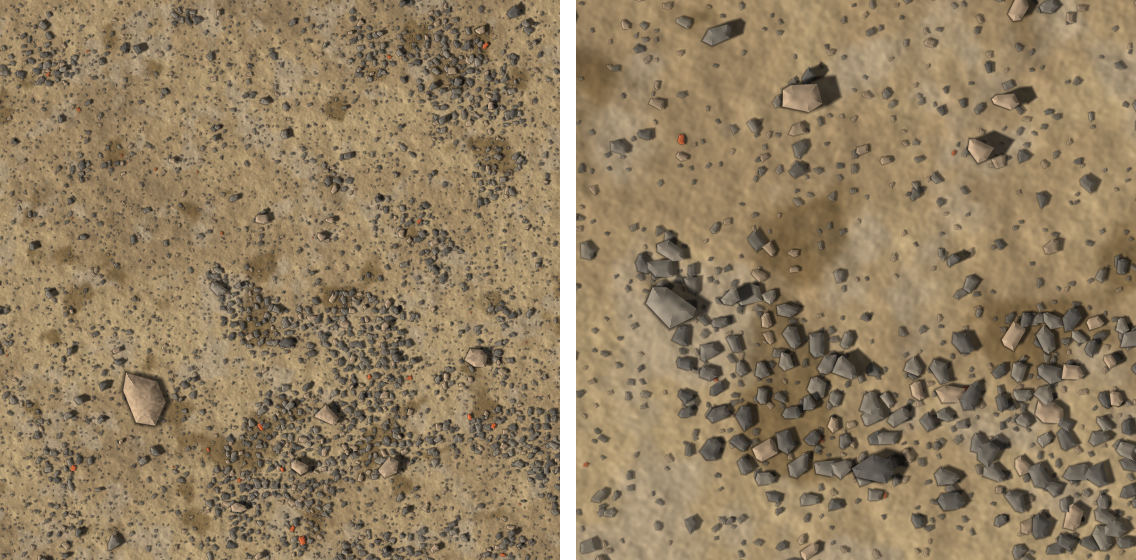
Left, the full canvas; right, a detail of the centre.
Reproduce this texture procedurally as a Shadertoy shader.

```glsl
// Dry sandy ground strewn with grit, gravel patches and a few larger stones.
// Sand is layered value noise lit as relief; stones are random convex polygons
// scattered on jittered grids, with lit facets and shadows swept from the sun.

const vec3 SAND_DARK   = vec3(0.555, 0.470, 0.350);
const vec3 SAND_MID    = vec3(0.620, 0.527, 0.390);
const vec3 SAND_LIGHT  = vec3(0.680, 0.590, 0.440);
const vec3 SAND_DUST   = vec3(0.665, 0.595, 0.490);
const vec3 SOIL_STAIN  = vec3(0.400, 0.315, 0.190);
const vec3 STONE_DARK  = vec3(0.350, 0.335, 0.310);
const vec3 STONE_GREY  = vec3(0.530, 0.490, 0.430);
const vec3 STONE_PALE  = vec3(0.660, 0.560, 0.450);
const vec3 BRICK       = vec3(0.780, 0.380, 0.220);
const vec3 SHADOW_TINT = vec3(0.340, 0.345, 0.360);
const vec2 TO_SUN      = vec2(-0.930, -0.367);
const vec2 GRAVEL_SPOT = vec2(0.720, 0.200);
const vec2 SLAB_SPOT   = vec2(0.255, 0.290);
const float RELIEF     = 1.25;
const float GRAIN      = 0.10;
const float BRICK_SHARE = 0.008;
const int   EDGES      = 6;
const float TAU        = 6.28318;

float hash(vec2 p) {
    vec3 h = fract(p.xyx * 0.1031);
    h += dot(h, h.yzx + 33.33);
    return fract((h.x + h.y) * h.z);
}

float noise(vec2 p) {
    vec2 i = floor(p), f = fract(p);
    f = f * f * (3.0 - 2.0 * f);
    return mix(mix(hash(i), hash(i + vec2(1, 0)), f.x),
               mix(hash(i + vec2(0, 1)), hash(i + vec2(1, 1)), f.x), f.y);
}

float fbm(vec2 p) {
    float sum = 0.0, amp = 0.5;
    for (int i = 0; i < 4; i++) {
        sum += amp * noise(p);
        p = mat2(1.6, 1.2, -1.2, 1.6) * p + 17.3;
        amp *= 0.5;
    }
    return sum / 0.9375;
}

// How thickly gravel lies at a point, 0 to 1
float gravel(vec2 p) {
    vec2 d = p - GRAVEL_SPOT;
    float v = fbm(p * 9.0 + 4.0) + 0.20 * exp(-7.0 * dot(d, d));
    return smoothstep(0.60, 0.74, v);
}

// Signed distance to a random convex stone; facet is the nearest edge normal
float stoneDistance(vec2 q, vec2 seed, float r, out vec2 facet) {
    float d = -1e3, turn = TAU * hash(seed + 3.7);
    vec2 axis = vec2(cos(turn), sin(turn));
    for (int i = 0; i < EDGES; i++) {
        float k = float(i), a = turn + (k + 0.75 * hash(seed + k * 7.1)) * TAU / float(EDGES);
        vec2 n = vec2(cos(a), sin(a));
        float reach = r * mix(0.55, 1.0, abs(dot(n, axis))) * mix(0.75, 1.0, hash(seed + k * 5.3 + 40.0));
        float e = dot(q, n) - reach;
        if (e > d) { d = e; facet = n; }
    }
    return d;
}

// Adds one stone to the premultiplied cover and its cast shadow to shade
void addStone(vec2 q, vec2 seed, float r, float len, vec3 tint, inout float shade, inout vec4 cover) {
    float px = 1.0 / iResolution.y;
    if (length(q) > r * (2.2 + len)) return;
    vec2 n, unused;
    vec2 swept = q + TO_SUN * clamp(dot(q, -TO_SUN), 0.0, len * r);
    float ds = stoneDistance(swept, seed, r, unused);
    shade = max(shade, 1.0 - smoothstep(-px, px + 0.12 * r, ds));
    float d = stoneDistance(q, seed, r, n);
    float bevel = smoothstep(-0.50 * r, -0.12 * r, d);
    float light = 1.0 + bevel * (0.36 * dot(n, TO_SUN) - 0.04);
    light += 0.22 * (noise(q * 260.0 + seed * 9.0) - 0.5);
    float mask = 1.0 - smoothstep(-0.7 * px, 0.7 * px, d);
    cover = mix(cover, vec4(tint * light, 1.0), mask);
}

// Jittered grid of stones; share is the fill on bare sand and in gravel
void scatter(inout vec3 col, vec2 p, float cells, vec2 share, vec2 size, float len, float pale, float depth) {
    float shade = 0.0;
    vec4 cover = vec4(0.0);
    for (int j = -1; j <= 1; j++)
    for (int i = -1; i <= 1; i++) {
        vec2 id = floor(p * cells) + vec2(i, j), seed = id + cells * 1.37;
        float pick = hash(seed + 11.0);
        if (pick > max(share.x, share.y)) continue;
        vec2 centre = (id + mix(vec2(0.15), vec2(0.85), vec2(hash(seed), hash(seed + 71.0)))) / cells;
        if (pick > mix(share.x, share.y, gravel(centre))) continue;
        float h = hash(seed + 23.0), r = mix(size.x, size.y, h * h) / cells;
        vec3 tint = mix(STONE_DARK, STONE_GREY, hash(seed + 31.0));
        tint = mix(tint, STONE_PALE, step(1.0 - pale, hash(seed + 47.0)) * 0.9);
        tint = mix(tint, BRICK, step(hash(seed + 59.0), BRICK_SHARE));
        addStone(p - centre, seed, r, len * mix(0.5, 1.0, hash(seed + 83.0)), tint, shade, cover);
    }
    col *= mix(vec3(1.0), SHADOW_TINT, shade * depth);
    col = col * (1.0 - cover.a * depth) + cover.rgb * depth;
}

// Sand colour with broad tone drifts, stains, lit relief and fine grain
vec3 sand(vec2 p) {
    float tone = 0.6 * fbm(p * 5.0) + 0.4 * fbm(p * 38.0 + 9.0);
    vec3 col = mix(SAND_DARK, SAND_MID, smoothstep(0.30, 0.48, tone));
    col = mix(col, SAND_LIGHT, smoothstep(0.46, 0.66, tone));
    col = mix(col, SAND_DUST, 0.75 * smoothstep(0.54, 0.72, fbm(p * 24.0 + 31.0)));
    float stain = smoothstep(0.64, 0.78, fbm(p * 15.0 + 52.0) + 0.08 * gravel(p));
    col = mix(col, SOIL_STAIN, 0.65 * stain);
    float slope = fbm(p * 52.0) - fbm((p + TO_SUN * 0.0022) * 52.0);
    return col * (1.0 + RELIEF * slope + GRAIN * (noise(p * 310.0) - 0.5));
}

void mainImage(out vec4 fragColor, in vec2 fragCoord) {
    vec2 p = fragCoord / iResolution.y;
    vec3 col = sand(p);

    // Half-buried grit, loose pebbles, packed gravel, then larger stones
    scatter(col, p, 135.0, vec2(0.24, 0.45), vec2(0.20, 0.44), 0.5, 0.25, 0.65);
    scatter(col, p, 74.0, vec2(0.17, 0.40), vec2(0.20, 0.46), 0.6, 0.20, 0.80);
    scatter(col, p, 66.0, vec2(0.02, 0.85), vec2(0.32, 0.60), 0.6, 0.15, 0.95);
    scatter(col, p, 30.0, vec2(0.09, 0.16), vec2(0.14, 0.30), 1.6, 0.25, 1.00);
    scatter(col, p, 9.0, vec2(0.10, 0.18), vec2(0.12, 0.22), 0.9, 0.75, 1.00);

    // One broad flat slab
    float shade = 0.0;
    vec4 cover = vec4(0.0);
    addStone(p - SLAB_SPOT, vec2(5.0, 2.0), 0.054, 0.15, STONE_PALE * 0.96, shade, cover);
    col *= mix(vec3(1.0), SHADOW_TINT, shade);
    col = col * (1.0 - cover.a) + cover.rgb;

    fragColor = vec4(clamp(col, 0.0, 1.0), 1.0);
}
```
